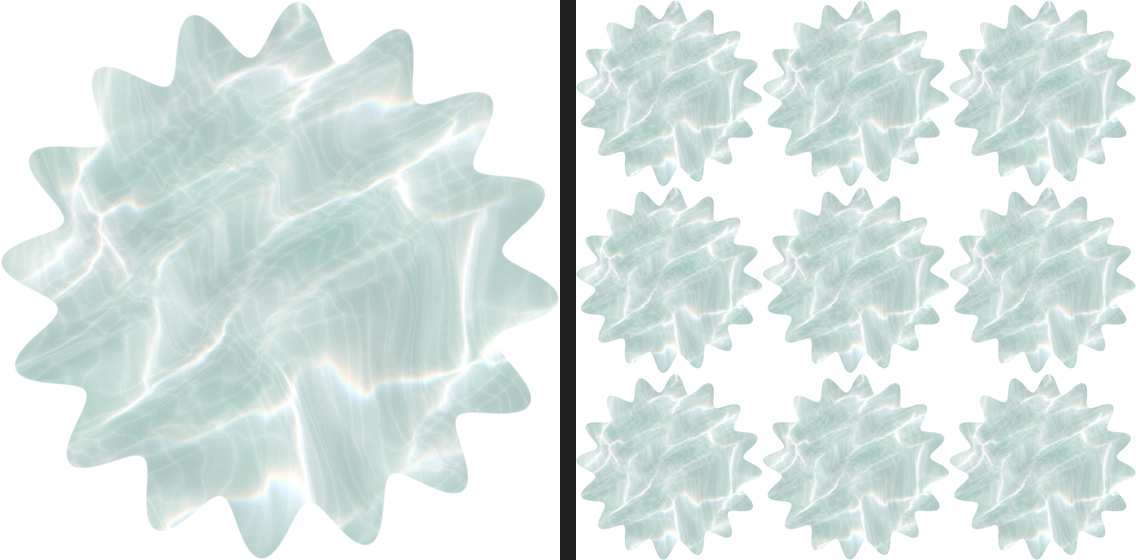
Left, the tile; right, the same tile 3 across and 3 down.
Write a WebGL 2 fragment shader that draws this texture.

```glsl
#version 300 es
precision highp float;
// Sunlit rippling water, cut out as a sixteen-pointed soft star on white.
uniform vec2 u_resolution;
out vec4 fragColor;

const float TAU = 6.283185;

vec2 hash2(vec2 p) {
  return fract(sin(vec2(dot(p, vec2(127.1, 311.7)), dot(p, vec2(269.5, 183.3)))) * 4375.85);
}

// Gap between the two nearest cell points: zero along cell borders.
float cellBorder(vec2 p, vec2 period) {
  vec2 cell = floor(p), local = p - cell;
  float nearest = 8.0, second = 8.0;
  for (int y = -1; y <= 1; y++)
    for (int x = -1; x <= 1; x++) {
      vec2 o = vec2(x, y);
      float d = length(o + 0.1 + 0.8 * hash2(mod(cell + o, period)) - local);
      second = min(second, max(nearest, d));
      nearest = min(nearest, d);
    }
  return second - nearest;
}

// Layered sine bending; whole frequencies keep it periodic.
vec2 bend(vec2 p) {
  float f = 1.0;
  for (int i = 0; i < 5; i++) {
    vec2 phase = vec2(1.3, 4.1) * f;
    p += 0.042 / f * sin(TAU * f * (p.yx + vec2(1.0, -1.0) * p) + phase);
    f *= 2.0;
  }
  return p;
}

// Smooth drifting value in about -1..1.
float drift(vec2 p) {
  p *= TAU;
  return 0.4 * (sin(p.x + 2.0 * p.y + 0.6) + sin(3.0 * p.x - 2.0 * p.y + 2.0)
       + sin(2.0 * p.x + 4.0 * p.y + 4.4 + sin(p.x * 3.0)));
}

vec3 water(vec2 uv) {
  vec2 p = bend(uv);
  float patches = drift(p);
  float strength = smoothstep(-0.7, 0.7, drift(p.yx + 0.37));

  // Fine fibres, steep ones crossed by long shallow ones
  vec2 fine = bend(p + 0.31);
  float steep = cellBorder(vec2(2.0 * fine.x + fine.y, fine.y) * vec2(15.0, 7.0), vec2(15.0, 7.0));
  float shallow = cellBorder(vec2(fine.x, 2.0 * fine.y - fine.x) * vec2(6.0, 9.0), vec2(6.0, 9.0));
  float fibres = 0.06 * exp(-4.0 * steep) + 0.06 * exp(-5.0 * shallow);

  // Bright light net, slightly split into colours
  vec3 level;
  for (int i = 0; i < 3; i++) {
    vec2 q = p + float(i - 1) * vec2(-0.001, 0.0025);
    float d = cellBorder(vec2(q.x, 2.0 * q.y - q.x) * vec2(4.0, 3.0), vec2(4.0, 3.0));
    level[i] = 0.08 * exp(-3.0 * d)
             + strength * (0.13 * exp(-8.0 * d) + 0.11 * exp(-24.0 * d));
  }
  level += 0.682 + 0.055 * patches + fibres;

  // Film grain and a faint rosy cast
  level += 0.03 * (hash2(floor(uv * 512.0)).x - 0.5);
  vec3 color = 1.0 - (1.0 - level) * vec3(1.0, 0.66, 0.73);
  return color + 0.012 * drift(p + 0.6) * vec3(1.0, -0.6, 0.0);
}

void main() {
  vec2 uv = gl_FragCoord.xy / u_resolution;

  // Wavy star outline, first tip a little clockwise of straight up
  vec2 c = uv - 0.5;
  float wave = 16.0 * atan(c.x, c.y) - 1.09;
  float slope = 1.75 * sin(wave);
  float edge = (length(c) - 0.449 - 0.049 * cos(wave)) / sqrt(1.0 + slope * slope);
  float soft = 1.0 / u_resolution.y;
  float inside = 1.0 - smoothstep(-soft, soft, edge);

  fragColor = vec4(mix(vec3(1.0), clamp(water(uv), 0.0, 1.0), inside), 1.0);
}
```
